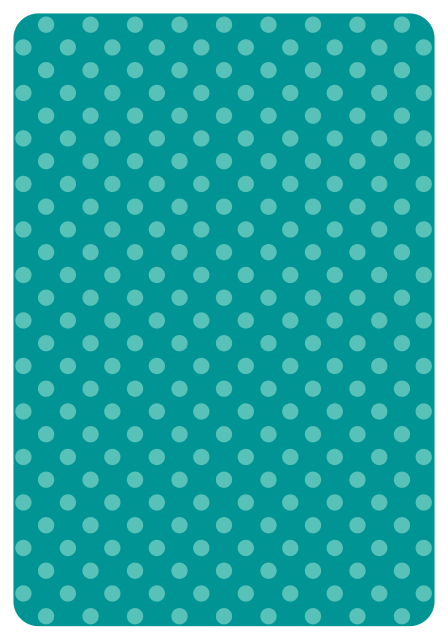
This pattern is drawn by a Shadertoy shader. Its source:

```glsl
float roundedBox(vec2 p, vec2 halfSize, float radius) {
    vec2 q = abs(p) - halfSize + radius;
    return length(max(q, 0.0)) + min(max(q.x, q.y), 0.0) - radius;
}

// Distance to the nearest dot of a grid with one dot at the origin
float dotGrid(vec2 p, vec2 spacing, float radius) {
    vec2 cell = p - spacing * round(p / spacing);
    return length(cell) - radius;
}

float coverage(float dist, float pixel) {
    return clamp(0.5 - dist / pixel, 0.0, 1.0);
}

void mainImage(out vec4 fragColor, in vec2 fragCoord) {
    float pixel = 1.0 / iResolution.y;
    vec2 p = (fragCoord - 0.5 * iResolution.xy) * pixel;

    // Two interleaved dot grids, the second nudged slightly left
    vec2 spacing = vec2(0.0695, 0.0711);
    vec2 q = p + vec2(0.0, 0.0007);
    float wideRows = dotGrid(q - vec2(0.5 * spacing.x - 0.0007, 0.0), spacing, 0.0127);
    float narrowRows = dotGrid(q - vec2(0.0, 0.5 * spacing.y), spacing, 0.0127);
    float dots = min(wideRows, narrowRows);

    // Rounded card on a white ground
    float card = roundedBox(p - vec2(0.0, 0.0003), vec2(0.329, 0.4787), 0.039);

    vec3 teal = vec3(0.0, 0.58, 0.58);
    vec3 mint = vec3(0.35, 0.76, 0.72);
    vec3 color = mix(teal, mint, coverage(dots, pixel));
    color = mix(vec3(1.0), color, coverage(card, pixel));
    fragColor = vec4(color, 1.0);
}
```
